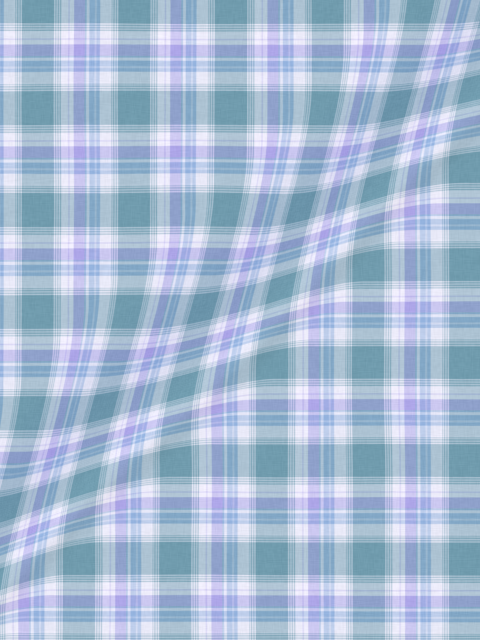
Reproduce this texture procedurally as a Shadertoy shader.

```glsl
const vec3 TEAL = vec3(0.44, 0.61, 0.68);
const vec3 WHITE = vec3(0.95, 0.94, 0.995);
const vec3 LILAC = vec3(0.68, 0.65, 0.91);
const vec3 BLUE = vec3(0.58, 0.70, 0.87);

float hash(vec2 p) {
    return fract(sin(dot(p, vec2(127.1, 311.7))) * 43758.5);
}

float noise(vec2 p) {
    vec2 i = floor(p), f = fract(p);
    f = f * f * (3.0 - 2.0 * f);
    return mix(mix(hash(i), hash(i + vec2(1, 0)), f.x),
               mix(hash(i + vec2(0, 1)), hash(i + vec2(1, 1)), f.x), f.y);
}

float band(float q, float start, float end, float soft) {
    return smoothstep(start - soft, start + soft, q) - smoothstep(end - soft, end + soft, q);
}

// Yarn colour across one repeat; the teal stripe is centred on whole numbers
vec3 yarn(float t) {
    float soft = 0.7 * fwidth(t) + 0.002;
    float q = fract(t);
    vec3 c = mix(TEAL, WHITE, 0.25 * band(q, 0.17, 0.83, soft));
    c = mix(c, WHITE, band(q, 0.245, 0.385, soft));
    c = mix(c, LILAC, band(q, 0.375, 0.49, soft));
    c = mix(c, BLUE, band(q, 0.49, 0.65, soft));
    c = mix(c, WHITE, 0.9 * band(q, 0.645, 0.765, soft));
    // Pinstripes inside the coloured bands
    c = mix(c, WHITE, 0.85 * band(q, 0.505, 0.535, soft));
    c = mix(c, WHITE, 0.45 * band(q, 0.59, 0.61, soft));
    c = mix(c, LILAC, 0.5 * band(q, 0.315, 0.33, soft));
    // Four fine lines on each side of the teal stripe
    float side = min(q, 1.0 - q);
    for (int i = 0; i < 4; i++) {
        float x = 0.168 + 0.025 * float(i);
        c = mix(c, WHITE, 0.9 * band(side, x, x + 0.011, soft));
    }
    return c;
}

void mainImage(out vec4 fragColor, in vec2 fragCoord) {
    vec2 p = vec2(fragCoord.x, iResolution.y - fragCoord.y) / iResolution.x;
    p.y *= 1.3333 * iResolution.x / iResolution.y;

    // Diagonal fold gathers the cloth towards the crease
    float d = p.x + p.y - 1.224 + 0.012 * sin(p.x * 9.0);
    vec2 cloth = p;
    cloth.x += 0.116 * smoothstep(-0.40, 0.07, d);
    cloth.y += (0.078 + 0.037 * p.y) * smoothstep(-0.226, 0.13, d);
    cloth += 0.003 * (vec2(noise(p * 5.0), noise(p * 5.0 + 20.0)) - 0.5);

    // Warp and weft share the surface equally
    vec3 warp = yarn((cloth.x - 0.078) / 0.2014);
    vec3 weft = yarn((cloth.y - 0.0139) / 0.2118);
    vec3 color = mix(warp, weft, 0.5);

    // Soft shading of the fold
    float hollow = exp(-pow((d + 0.17) / 0.10, 2.0));
    float ridge = exp(-pow((d + 0.01) / 0.035, 2.0));
    float crease = exp(-pow((d - 0.045) / 0.03, 2.0));
    color *= 1.0 - hollow * vec3(0.06, 0.055, 0.025);
    color *= 1.0 + 0.025 * ridge - 0.045 * crease;

    // Thread grain
    float grain = noise(cloth * vec2(420.0, 90.0)) + noise(cloth * vec2(90.0, 420.0)) - 1.0;
    color += 0.022 * grain;
    fragColor = vec4(clamp(color, 0.0, 1.0), 1.0);
}
```
